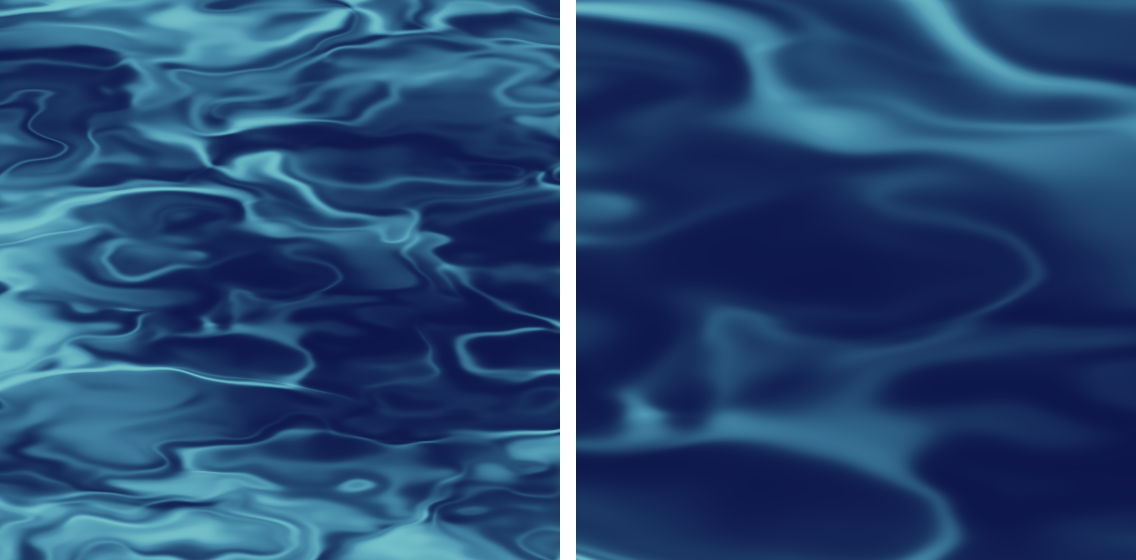
Left, the full canvas; right, a detail of the centre.
Write a WebGL 1 fragment shader that draws this texture.

```glsl
precision highp float;
// Liquid blue surface: long horizontal swirls with bright crests and rings.
// Gradient noise is warped twice, then broad tone, nested bands and
// crest lines are summed and mapped to a navy-to-aqua colour ramp.
uniform vec2 u_resolution;

vec2 gradientAt(vec2 cell) {
  float h = fract(sin(dot(cell, vec2(127.1, 311.7))) * 43758.55);
  return vec2(cos(6.2832 * h), sin(6.2832 * h));
}

float noise(vec2 p) {
  vec2 i = floor(p), f = fract(p);
  vec2 u = f * f * f * (f * (f * 6.0 - 15.0) + 10.0);
  vec2 e = vec2(1.0, 0.0);
  float low = mix(dot(gradientAt(i), f),
                  dot(gradientAt(i + e), f - e), u.x);
  float high = mix(dot(gradientAt(i + e.yx), f - e.yx),
                   dot(gradientAt(i + 1.0), f - 1.0), u.x);
  return mix(low, high, u.y);
}

float fbm(vec2 p) {
  float sum = 0.0, amplitude = 1.0;
  for (int i = 0; i < 3; i++) {
    sum += amplitude * noise(p);
    p = p * 2.03 + vec2(5.3, 8.7);
    amplitude *= 0.45;
  }
  return sum;
}

// A bright line along the zero contour of a field.
float crest(float field, float sharpness) {
  float d = field * sharpness;
  return exp(-d * d);
}

float liquidTone(vec2 uv) {
  // Stretch the domain sideways and fold it with two warps.
  vec2 p = uv * vec2(3.2, 8.5) + vec2(3.7, 1.4);
  vec2 fold = vec2(fbm(p * 0.8 + 3.1), fbm(p * 0.8 + vec2(17.4, 9.2)));
  vec2 q = p + vec2(1.3, 0.9) * fold;
  q += 0.6 * vec2(noise(q * 1.4 + 21.3), noise(q * 1.4 + vec2(7.6, 33.1)));

  // Broad light and shade, with a dark pool right of the centre.
  float broad = fbm(uv * vec2(2.0, 4.6) + 0.5 * fold + 11.8);
  float pool = length((uv - vec2(0.68, 0.48)) * vec2(0.8, 1.1));
  float tone = 1.35 * broad + 1.4 * smoothstep(0.08, 0.6, pool) - 0.8;

  // Nested rings inside the folds, and small soft patches.
  tone += 0.5 * sin(10.0 * noise(q * 0.9 + 4.6) + 4.0 * broad);
  tone += 0.55 * noise(q * vec2(2.6, 1.9) + 8.3);

  // Crest lines that fade in and out along their length.
  float strength = smoothstep(-0.4, 0.2, noise(p * 0.6 + 41.2));
  tone += 1.75 * strength * crest(noise(q * 0.75 + 13.9) + 0.03, 10.0);
  tone += 0.9 * (1.0 - 0.6 * strength) * crest(noise(q * 1.1 + 27.5), 11.0);
  return tone - 0.62;
}

vec3 waterColour(float level) {
  vec3 c = mix(vec3(0.05, 0.08, 0.29), vec3(0.07, 0.13, 0.33),
               clamp(level / 0.105, 0.0, 1.0));
  c = mix(c, vec3(0.11, 0.23, 0.40), clamp((level - 0.105) / 0.20, 0.0, 1.0));
  c = mix(c, vec3(0.16, 0.34, 0.49), clamp((level - 0.305) / 0.185, 0.0, 1.0));
  c = mix(c, vec3(0.22, 0.45, 0.59), clamp((level - 0.49) / 0.18, 0.0, 1.0));
  c = mix(c, vec3(0.28, 0.55, 0.67), clamp((level - 0.67) / 0.17, 0.0, 1.0));
  c = mix(c, vec3(0.38, 0.68, 0.75), clamp((level - 0.84) / 0.11, 0.0, 1.0));
  return mix(c, vec3(0.48, 0.78, 0.80), clamp((level - 0.95) / 0.05, 0.0, 1.0));
}

void main() {
  vec2 uv = gl_FragCoord.xy / u_resolution;
  // A logistic curve spreads the tones evenly over the ramp.
  float level = 1.0 / (1.0 + exp(-2.0 * liquidTone(uv)));
  gl_FragColor = vec4(waterColour(level), 1.0);
}
```
